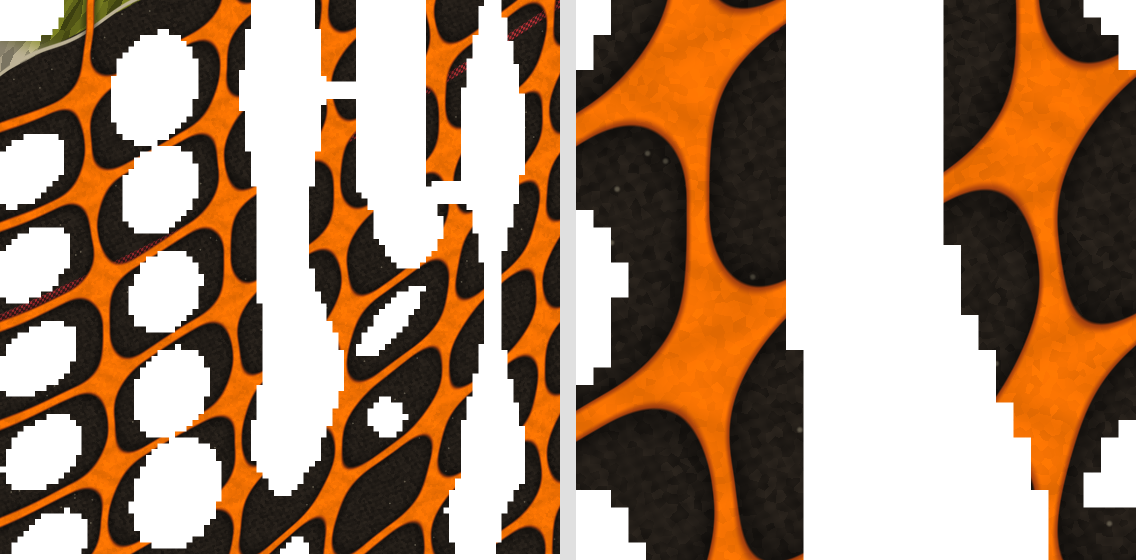
Left: the whole. Right: its middle third, enlarged.
A WebGL 1 fragment shader for this texture:

```glsl
precision highp float;
uniform vec2 u_resolution;

const vec3 WHITE = vec3(1.0);
const vec3 FABRIC = vec3(0.13, 0.11, 0.09);
const vec3 ORANGE = vec3(0.97, 0.45, 0.01);
const vec3 RUST = vec3(0.55, 0.19, 0.07);
const vec3 STRAW = vec3(0.53, 0.50, 0.42);
const vec3 GRASS = vec3(0.41, 0.43, 0.11);
const vec3 THREAD = vec3(0.68, 0.18, 0.20);

float hash(vec2 p) {
  return fract(sin(dot(p, vec2(127.1, 311.7))) * 43758.5);
}

// Distance to the nearest scattered point (x) and its random value (y)
vec2 cellular(vec2 p) {
  vec2 best = vec2(9.0, 0.0);
  for (int j = -1; j <= 1; j++) {
    for (int i = -1; i <= 1; i++) {
      vec2 id = floor(p) + vec2(float(i), float(j));
      vec2 site = id + vec2(hash(id), hash(id + 17.3));
      float d = length(p - site);
      if (d < best.x) best = vec2(d, hash(id + 5.7));
    }
  }
  return best;
}

float smoothUnion(float a, float b, float k) {
  float h = max(k - abs(a - b), 0.0) / k;
  return min(a, b) - h * h * k * 0.25;
}

float cover(float d, float pixel) { return 1.0 - smoothstep(-pixel, pixel, d); }

// Middle, sway and sway centre of an upright strand
vec3 strandShape(float c) {
  if (c < 0.0) return vec3(-0.078, 0.0, 0.5);
  if (c < 1.0) return vec3(0.176, 0.022, 0.75);
  if (c < 2.0) return vec3(0.411, 0.016, 0.80);
  if (c < 3.0) return vec3(0.598, 0.018, 0.57);
  if (c < 4.0) return vec3(0.786, 0.023, 0.45);
  return vec3(0.973 + 0.186 * (c - 4.0), -0.009, 0.55);
}

// First knot and knot spacing along an upright strand
vec2 knotSpacing(float c) {
  if (c < 0.0) return vec2(0.260, 0.178);
  if (c < 1.0) return vec2(0.169, 0.168);
  if (c < 2.0) return vec2(0.039, 0.167);
  if (c < 3.0) return vec2(-0.062, 0.157);
  if (c < 4.0) return vec2(-0.190, 0.154);
  return vec2(-0.345 - 0.156 * (c - 4.0), 0.156);
}

float strandX(float c, float y) {
  vec3 s = strandShape(c);
  return s.x + s.y * cos(5.5 * (y - s.z));
}

float netDistance(vec2 p) {
  p += 0.0015 * vec2(sin(p.y * 61.0 + p.x * 9.0), sin(p.x * 53.0 + p.y * 37.0));
  float d = 1.0;
  for (int i = -1; i < 5; i++) {
    float c = float(i);
    float left = strandX(c, p.y), right = strandX(c + 1.0, p.y);
    if (p.x >= left && p.x < right) {
      float upright = min(p.x - left, right - p.x) - 0.0068;
      vec2 rows = mix(knotSpacing(c), knotSpacing(c + 1.0), (p.x - left) / (right - left));
      float row = (p.y - rows.x) / rows.y;
      float cross = abs(fract(row + 0.5) - 0.5) * rows.y * 0.84 - 0.0075;
      d = row < -0.5 ? upright : smoothUnion(upright, cross, 0.058);
    }
  }
  return d;
}

float ellipse(vec2 p, vec2 centre, vec2 radius, float slant) {
  vec2 q = p - centre;
  q.y += slant * q.x;
  return step(length(q / radius), 1.0);
}

float band(vec2 p, float centre, float halfWidth, float end) {
  float taper = sqrt(clamp((end - p.y) / 0.065, 0.0, 1.0));
  return step(abs(p.x - centre), halfWidth * taper - 0.0001);
}

// Cut-outs with stepped edges
float cutout(vec2 p) {
  p = (floor(p * 96.0) + 0.5) / 96.0;
  float y = p.y, m = step(0.99, y);
  for (int i = 0; i < 5; i++) {
    float k = float(i), e = (k - 2.0) * (k - 2.0);
    m = max(m, ellipse(p, vec2(0.047 + 0.010 * k, 0.303 + 0.169 * k), vec2(0.072, 0.062), 0.38));
    m = max(m, ellipse(p, vec2(0.275 + 0.010 * k, 0.158 + 0.181 * k),
                       vec2(0.065 + 0.004 * e, 0.073 + 0.0065 * e), 0.25));
  }
  float bulge = (y - 0.65) / 0.117;
  m = max(m, band(p, 0.505 + 0.036 * exp(-bulge * bulge), 0.059 + 0.015 * cos(12.06 * (y - 0.163)), 0.885));
  m = max(m, band(p, 0.697 + 0.033 * smoothstep(0.32, 0.40, y), 0.061, 0.482));
  m = max(m, band(p, 0.879 - 0.03 * smoothstep(0.84, 0.92, y), 0.0365 + 0.0235 * cos(10.5 * (y - 0.24)), 1.1));
  // Bridges between bands, then single openings
  m = max(m, ellipse(p, vec2(0.605, 0.164), vec2(0.095, 0.018), 0.0));
  m = max(m, ellipse(p, vec2(0.800, 0.345), vec2(0.095, 0.018), 0.0));
  m = max(m, ellipse(p, vec2(0.697, 0.574), vec2(0.059, 0.036), 0.95));
  m = max(m, ellipse(p, vec2(0.690, 0.745), vec2(0.034), 0.0));
  m = max(m, ellipse(p, vec2(0.531, 0.985), vec2(0.026), 0.0));
  return max(m, ellipse(p, vec2(0.030, 0.0), vec2(0.088, 0.077), 0.0));
}

void main() {
  vec2 p = gl_FragCoord.xy / u_resolution;
  p.y = 1.0 - p.y;
  float pixel = 1.0 / min(u_resolution.x, u_resolution.y);

  // Woven fabric with pale specks
  vec2 grain = cellular(p * 190.0), speck = cellular(p * 60.0);
  float weave = sin(p.x * 420.0 + p.y * 190.0) * sin(p.y * 520.0 - p.x * 130.0);
  vec3 color = FABRIC * (0.82 + 0.4 * grain.y + 0.12 * weave);
  color = mix(color, STRAW, 0.6 * step(0.95, speck.y) * cover(speck.x - 0.09, 0.06));

  // Stitched red seam
  float seam = p.y - (0.569 - 0.44 * p.x - 0.123 * p.x * p.x);
  float stitch = smoothstep(-0.3, 0.5, sin(p.x * 760.0) * sin(seam * 640.0 + 0.8));
  color = mix(color, THREAD, cover(abs(seam) - 0.0075, pixel) * (0.2 + 0.8 * stitch));

  // Grass above the fabric edge, and its tie wire
  float edge = p.y - 0.133 + 0.53 * p.x;
  vec2 blade = cellular(p * vec2(70.0, 38.0) + p.yx * 25.0);
  vec3 ground = mix(GRASS, STRAW * 1.25, smoothstep(0.02, 0.09, p.y - 0.4 * p.x));
  color = mix(color, ground * (0.55 + 0.7 * blade.y), cover(edge, pixel));
  float wire = abs(edge + 0.006 * sin(p.x * 34.0)) - 0.0035;
  color = mix(color, STRAW * 1.4, cover(wire, pixel) * step(p.x, 0.26));

  // Orange net with a soft shadow and rusty rim
  float net = netDistance(p);
  color *= 1.0 - 0.4 * cover(net - 0.006, 0.008);
  vec3 plastic = ORANGE * (0.94 + 0.08 * grain.y + 0.04 * sin(p.x * 90.0 + 3.0 * sin(p.y * 70.0)));
  plastic = mix(plastic, RUST, 0.8 * smoothstep(-0.0035, 0.0, net));
  color = mix(color, plastic, cover(net, pixel));

  // Four samples soften the stepped edges
  float open = 0.0;
  for (int i = 0; i < 4; i++) {
    vec2 corner = vec2(mod(float(i), 2.0), floor(float(i) / 2.0)) - 0.5;
    open += 0.25 * cutout(p + corner * 0.5 * pixel);
  }
  gl_FragColor = vec4(mix(color, WHITE, open), 1.0);
}
```
